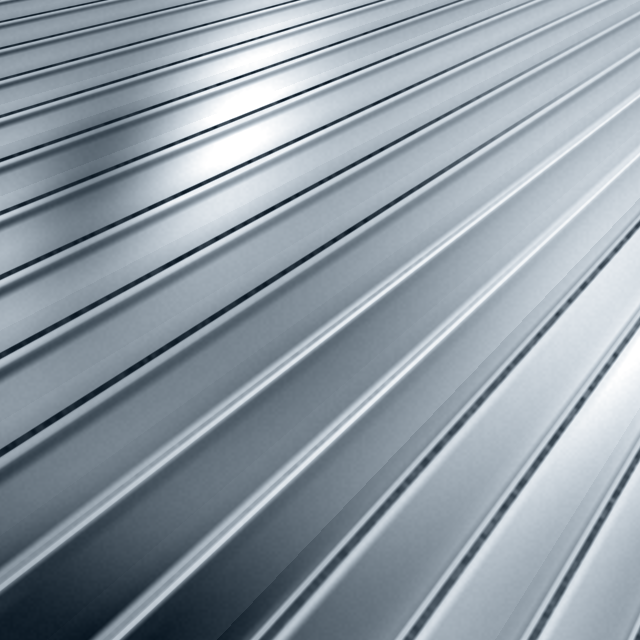
Write a Shadertoy shader that draws this texture.

```glsl
// Ribbed steel sheet in perspective: ribs fan out from a vanishing point beyond
// the upper right corner. A power law of the ray slope numbers the ribs; each
// rib is a stack of soft bands laid over broad pools of reflected light.

const vec2 VANISHING_POINT = vec2(1.583, 1.30);
const vec3 STEEL_TINT = vec3(-0.047, 0.003, 0.045);

float hash(vec2 p) {
    return fract(sin(dot(p, vec2(127.1, 311.7))) * 43758.5453);
}

float valueNoise(vec2 p) {
    vec2 cell = floor(p);
    vec2 f = fract(p);
    f = f * f * (3.0 - 2.0 * f);
    float low = mix(hash(cell), hash(cell + vec2(1, 0)), f.x);
    float high = mix(hash(cell + vec2(0, 1)), hash(cell + vec2(1, 1)), f.x);
    return mix(low, high, f.y);
}

// Rib number, rising from the far upper left to the near lower right
float ribCoordinate(vec2 p) {
    vec2 ray = VANISHING_POINT - p;
    return 21.08 - 14.6 * pow(ray.y / ray.x, -0.348);
}

// Soft-edged stripe across a rib
float band(float t, float center, float halfWidth, float blur) {
    return 1.0 - smoothstep(halfWidth - blur, halfWidth + blur, abs(t - center));
}

// Elliptical pool of light or shade, leaning to the right by lean
float pool(vec2 p, vec2 center, vec2 size, float lean) {
    vec2 d = p - center;
    d.x -= lean * d.y;
    d /= size;
    return exp(-dot(d, d));
}

// Broad reflections on the flat metal
float reflectedLight(vec2 p) {
    float tone = 0.60 + 0.10 * p.x;
    tone += 0.38 * pool(p, vec2(0.37, 0.82), vec2(0.12, 0.22), 0.35);
    tone += 0.27 * pool(p, vec2(1.02, 0.46), vec2(0.26, 0.24), 0.4);
    tone += 0.08 * pool(p, vec2(0.80, 0.82), vec2(0.35, 0.25), 0.0);
    tone += 0.12 * pool(p, vec2(0.0, 0.60), vec2(0.09, 0.24), 0.0);
    tone -= 0.24 * pool(p, vec2(0.15, 0.73), vec2(0.09, 0.15), 0.4);
    tone -= 0.46 * pool(p, vec2(0.04, -0.02), vec2(0.30, 0.22), 0.0);
    tone -= 0.32 * pool(p, vec2(0.38, 0.02), vec2(0.24, 0.22), 0.5);
    tone -= 0.16 * pool(p, vec2(0.48, 0.42), vec2(0.36, 0.20), 0.8);
    return tone;
}

// Far rib: black seam, light lip, then a shadow strongest on the left
float farRib(float tone, float t, float blur, float x, float wear) {
    float shade = mix(0.15, 0.85, exp(-2.2 * x));
    tone = mix(tone, 0.20, shade * band(t, 0.21, 0.07, blur + 0.05));
    tone = mix(tone, min(tone + 0.17, 0.95), band(t, 0.09, 0.05, blur + 0.01));
    float seam = (0.75 + 0.25 * wear) * (1.0 - smoothstep(0.55, 1.0, x));
    return mix(tone, 0.08, seam * band(t, 0.0, 0.036, blur));
}

// Middle rib: pale raised strip with a thin gray groove and a faint shadow
float middleRib(float tone, float t, float blur, float x, float wear) {
    float shade = 0.75 * exp(-3.0 * x);
    tone = mix(tone, 0.18, shade * band(t, 0.20, 0.07, blur + 0.05));
    float pale = mix(0.66, 0.92, smoothstep(-0.1, 0.65, x));
    tone = mix(tone, pale, 0.8 * band(t, 0.04, 0.085, blur + 0.03));
    tone = mix(tone, pale + 0.08, 0.7 * band(t, 0.09, 0.022, blur));
    float groove = (0.35 + 0.3 * wear) * (1.0 - smoothstep(0.5, 0.95, x));
    return mix(tone, 0.50, groove * band(t, 0.035, 0.02, blur));
}

// Near rib: worn dark groove between a thin and a wide bright lip
float nearRib(float tone, float t, float blur, float wear) {
    tone = mix(tone, 0.45, 0.5 * band(t, -0.10, 0.03, blur + 0.03));
    tone = mix(tone, 0.84, 0.75 * band(t, -0.055, 0.03, blur + 0.01));
    tone = mix(tone, 0.92, 0.75 * band(t, 0.10, 0.05, blur + 0.04));
    return mix(tone, 0.22, (0.6 + 0.4 * wear) * band(t, 0.015, 0.04, blur + 0.012));
}

void mainImage(out vec4 fragColor, in vec2 fragCoord) {
    vec2 p = fragCoord / iResolution.xy;
    float rib = ribCoordinate(p);
    float blur = max(0.7 * fwidth(rib), 0.008);
    float id = floor(rib + 0.3);
    float t = rib - id;
    float wear = valueNoise(vec2(length(VANISHING_POINT - p) * 140.0, rib * 14.0));

    // Flat panels: slight differences, and a slope of light across each
    float nearness = smoothstep(5.5, 7.5, id);
    float tone = reflectedLight(p) + 0.05 * (hash(vec2(id, 3.0)) - 0.5);
    float across = smoothstep(-0.3, 0.1, t) * (1.0 - smoothstep(0.1, 0.7, t));
    tone += mix(-0.07, 0.11, nearness) * (across - 0.4);

    // Rib profile changes from far to near
    if (id < 4.5) tone = farRib(tone, t, blur, p.x, wear);
    else if (id < 6.5) tone = middleRib(tone, t, blur, p.x, wear);
    else tone = nearRib(tone, t, blur, wear);

    // Fine grain and cool steel colour, whitening in the highlights
    tone += 0.02 * (valueNoise(p * 220.0) - 0.5);
    tone = clamp(tone, 0.06, 1.0);
    vec3 color = vec3(tone) + STEEL_TINT * (1.0 - pow(tone, 6.0));
    fragColor = vec4(clamp(color, 0.0, 1.0), 1.0);
}
```
